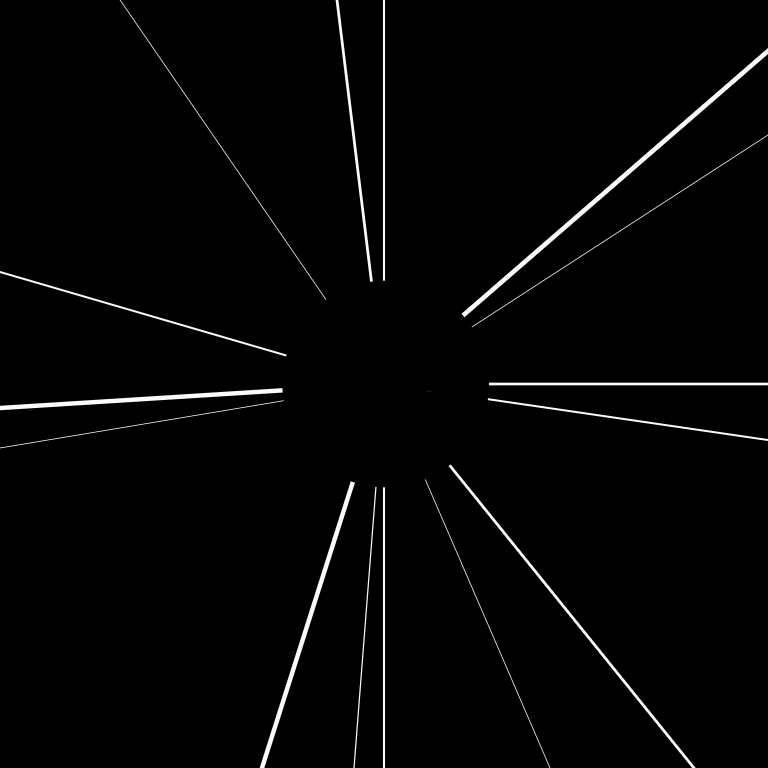
A WebGL 2 fragment shader for this background:

```glsl
#version 300 es
precision highp float;

uniform vec2 u_resolution;
out vec4 outColor;

const int RAY_COUNT = 15;
const vec3 BACKGROUND = vec3(0.0);
const vec3 RAY_COLOR = vec3(0.98);
const vec3 SPECK_COLOR = vec3(0.12);

// Each ray: direction in degrees, stroke width in canvas units
const vec2 RAYS[RAY_COUNT] = vec2[](
    vec2(0.0, 0.0035), vec2(32.96, 0.0010), vec2(40.93, 0.0060),
    vec2(90.0, 0.0027), vec2(96.98, 0.0036), vec2(124.5, 0.0010),
    vec2(163.74, 0.0026), vec2(183.58, 0.0058), vec2(189.46, 0.0010),
    vec2(252.37, 0.0058), vec2(265.53, 0.0016), vec2(270.0, 0.0027),
    vec2(293.38, 0.0010), vec2(308.91, 0.0036), vec2(351.7, 0.0026)
);

// Share of a pixel-wide window covered by a stroke at signed distance d
float strokeCoverage(float d, float width, float pixel) {
    float high = min(d + 0.5 * pixel, 0.5 * width);
    float low = max(d - 0.5 * pixel, -0.5 * width);
    return clamp((high - low) / pixel, 0.0, 1.0);
}

// Radial stroke that begins at the given distance from the origin
float ray(vec2 p, float angle, float width, float start, float pixel) {
    vec2 dir = vec2(cos(angle), sin(angle));
    float along = dot(p, dir);
    float across = dir.x * p.y - dir.y * p.x;
    float begin = clamp((along - start) / pixel + 0.5, 0.0, 1.0);
    return strokeCoverage(across, width, pixel) * begin;
}

float segmentDistance(vec2 p, vec2 a, vec2 b) {
    vec2 ab = b - a;
    float t = clamp(dot(p - a, ab) / dot(ab, ab), 0.0, 1.0);
    return length(p - a - ab * t);
}

void main() {
    float side = min(u_resolution.x, u_resolution.y);
    vec2 p = (gl_FragCoord.xy - 0.5 * u_resolution) / side;
    float pixel = 1.0 / side;

    // Rays around a slightly off-centre empty disc
    float light = 0.0;
    for (int i = 0; i < RAY_COUNT; i++) {
        float angle = radians(RAYS[i].x);
        float start = 0.1345 + 0.0022 * cos(angle);
        light = max(light, ray(p, angle, RAYS[i].y, start, pixel));
    }

    // Faint speck inside the disc
    float speckDistance = segmentDistance(p, vec2(0.055, -0.0092), vec2(0.064, -0.0105));
    float speck = strokeCoverage(speckDistance, 0.001, pixel);

    vec3 color = mix(BACKGROUND, SPECK_COLOR, speck);
    color = mix(color, RAY_COLOR, light);
    outColor = vec4(color, 1.0);
}
```
